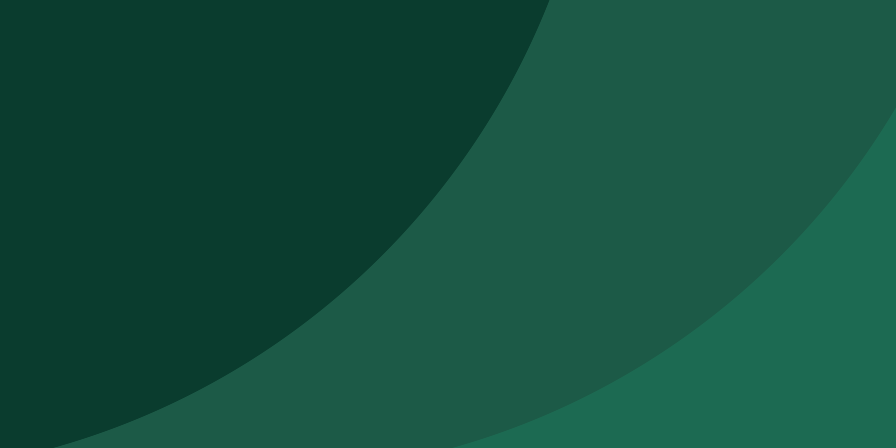
A Shadertoy shader for this background:

```glsl
const vec3 DARK_GREEN  = vec3(0.040, 0.236, 0.181);
const vec3 MID_GREEN   = vec3(0.108, 0.353, 0.277);
const vec3 LIGHT_GREEN = vec3(0.110, 0.415, 0.320);

// Signed distance to a disc, negative inside
float discDistance(vec2 p, vec2 center, float radius) {
    return length(p - center) - radius;
}

// Antialiased coverage of a shape
float coverage(float dist, float pixel) {
    return 1.0 - smoothstep(-0.5 * pixel, 0.5 * pixel, dist);
}

// Lay a flat disc over a base colour
vec3 paintDisc(vec3 base, vec3 color, vec2 p, vec2 center, float radius, float pixel) {
    return mix(base, color, coverage(discDistance(p, center, radius), pixel));
}

void mainImage(out vec4 fragColor, in vec2 fragCoord) {
    // Canvas two units wide and one unit high
    vec2 p = fragCoord / iResolution.xy * vec2(2.0, 1.0);
    float pixel = 1.0 / iResolution.y;

    // Two equal discs, set side by side above the canvas
    vec2 center = vec2(-0.3333, 1.6146);
    vec2 offset = vec2(0.8906, 0.0);
    float radius = 1.6766;

    vec3 color = LIGHT_GREEN;
    color = paintDisc(color, MID_GREEN, p, center + offset, radius, pixel);
    color = paintDisc(color, DARK_GREEN, p, center, radius, pixel);

    fragColor = vec4(color, 1.0);
}
```
